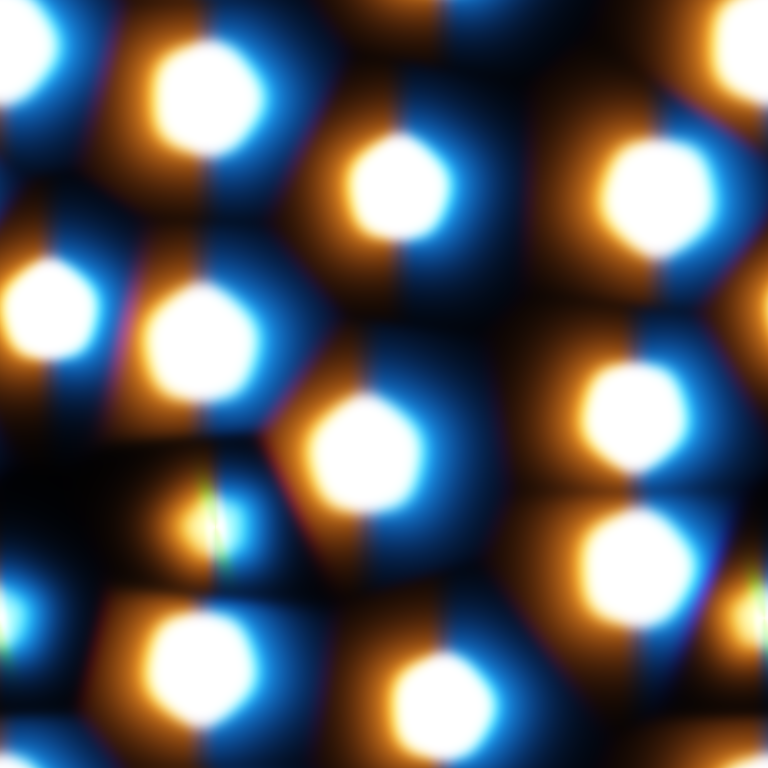
This background is drawn by a Shadertoy shader. Its source:

```glsl
const int LIGHTS = 13;
const int SMALL_EVERY = 5;          // every n-th light is a small prism glint
const float JITTER = 0.19;
const float CORE_RADIUS = 0.057;
const float CORE_GAIN = 9.0;
const float GLINT_GAIN = 0.8;
const float CORE_SPLIT = 0.006;     // red to blue displacement of the core
const float HALO_RADIUS = 0.037;
const float HALO_GAIN = 14.0;
const float SEAM_WIDTH = 0.026;     // warm to cool transition
const float BORDER_SOFTNESS = 0.010;
const float FRINGE = 0.010;         // colour offset along cell borders
const float FACET = 0.022;
const vec3 WARM = vec3(1.05, 0.44, 0.08);
const vec3 COOL = vec3(0.065, 0.52, 1.25);
const vec3 PRISM_GREEN = vec3(0.3, 1.0, 0.12);
const vec3 AMBIENT = vec3(0.004, 0.004, 0.008);

vec2 hash2(float n) {
    return fract(sin(n * vec2(12.9898, 78.233) + 1.7) * 4375.85);
}

// Evenly scattered positions with some random displacement
vec2 lightCentre(int i) {
    float n = float(i);
    return fract(0.5 + n * vec2(0.7549, 0.5698) + JITTER * (hash2(n) - 0.5));
}

// Distance per colour channel, red displaced left and blue right
vec3 splitDistance(vec2 q, float split) {
    vec2 shift = vec2(split, 0.0);
    return vec3(length(q + shift), length(q), length(q - shift));
}

// Optical energy of one light at offset q from its centre
vec3 lightEnergy(vec2 q, float coreGain, float glint, float phase) {
    float angle = atan(q.y, q.x + 1e-5);
    float facet = 1.0 + FACET * (cos(5.0 * angle + phase) + 0.6 * cos(3.0 * angle - phase));
    float d = length(q) * facet;

    // Neutral, flat-topped core
    vec3 r = splitDistance(q, CORE_SPLIT) * facet / CORE_RADIUS;
    vec3 core = coreGain * exp(-r * r * r * r);

    // Tinted halo, stronger sideways than above and below
    float sideways = abs(q.x) / (length(q) + 1e-4);
    float halo = HALO_GAIN * exp(-d / HALO_RADIUS) * mix(0.55, 1.0, sideways);
    vec3 tint = mix(WARM, COOL, smoothstep(-SEAM_WIDTH, SEAM_WIDTH, q.x));
    float band = (q.x + 0.25 * q.y) / 0.02;
    float reach = d / 0.09;
    tint = mix(tint, PRISM_GREEN, glint * exp(-band * band - reach * reach));
    return core + tint * halo;
}

void mainImage(out vec4 fragColor, in vec2 fragCoord) {
    vec2 uv = fragCoord / iResolution.y;
    vec3 energy = vec3(0.0);
    vec3 total = vec3(1e-25);

    // Softly select the nearest light, with a separate border per channel
    for (int i = 1; i <= LIGHTS; i++) {
        vec2 q = fract(uv - lightCentre(i) + 0.5) - 0.5;
        vec2 rnd = hash2(float(i) + 31.0);
        float glint = i % SMALL_EVERY == 0 ? 1.0 : 0.0;
        float size = mix(mix(0.9, 1.1, rnd.x), 0.65, glint);
        float gain = mix(CORE_GAIN, GLINT_GAIN, glint);

        vec3 weight = exp(-splitDistance(q, FRINGE) / BORDER_SOFTNESS);
        energy += weight * lightEnergy(q / size, gain, glint, 6.2832 * rnd.y);
        total += weight;
    }

    // Film-like exposure saturates the cores to white
    vec3 colour = 1.0 - exp(-energy / total);
    fragColor = vec4(AMBIENT + colour, 1.0);
}
```
